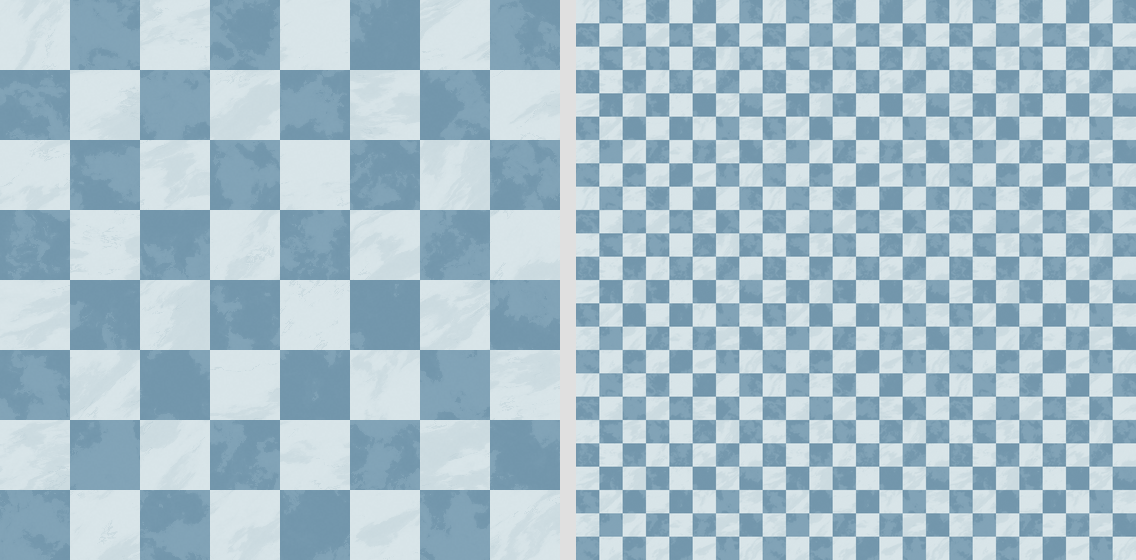
Left: one tile. Right: repeated 3 by 3.
Reproduce this pattern procedurally as a Shadertoy shader.

```glsl
// Checkerboard of pale and blue stone tiles, each with its own marbling.

const float TILES = 8.0;                          // tiles across and down
const vec3 PALE_BASE  = vec3(0.848, 0.896, 0.911);
const vec3 PALE_CLOUD = vec3(0.796, 0.856, 0.877);
const vec3 PALE_VEIN  = vec3(0.735, 0.810, 0.838);
const vec3 BLUE_BASE  = vec3(0.449, 0.589, 0.673);
const vec3 BLUE_CLOUD = vec3(0.508, 0.640, 0.717);
const vec3 BLUE_FLECK = vec3(0.550, 0.675, 0.745);
const float VEIN_STRENGTH  = 0.50;
const float FLECK_STRENGTH = 0.40;
const float GRAIN = 0.008;

float hash(vec2 p) {
    vec3 q = fract(vec3(p.xyx) * 0.1031);
    q += dot(q, q.yzx + 33.33);
    return fract((q.x + q.y) * q.z);
}

vec2 hash2(vec2 p) {
    return vec2(hash(p + 3.7), hash(p + 41.3));
}

mat2 rotation(float a) {
    float c = cos(a), s = sin(a);
    return mat2(c, -s, s, c);
}

float valueNoise(vec2 p) {
    vec2 i = floor(p), f = fract(p);
    f = f * f * (3.0 - 2.0 * f);
    return mix(mix(hash(i), hash(i + vec2(1, 0)), f.x),
               mix(hash(i + vec2(0, 1)), hash(i + vec2(1, 1)), f.x), f.y);
}

float fbm(vec2 p) {
    float sum = 0.0, amp = 0.5, total = 0.0;
    mat2 turn = rotation(0.6) * 2.03;
    for (int i = 0; i < 6; i++) {
        sum += amp * valueNoise(p);
        total += amp;
        amp *= 0.56;
        p = turn * p + 7.1;
    }
    return sum / total;
}

vec2 warp(vec2 p) {
    return vec2(fbm(p), fbm(p + 23.7)) - 0.5;
}

// Thin line where the noise crosses its middle value
float contour(float n, float width) {
    return 1.0 - smoothstep(0.0, width, abs(n - 0.5));
}

// Pale marble: soft streaks rising to the right, with broken veins
vec3 paleStone(vec2 p, vec2 seed, vec2 rnd) {
    vec2 q = rotation(mix(0.15, 0.85, rnd.x)) * p;
    q = q * vec2(1.1, 3.0) + seed;
    q += 1.8 * warp(q * 0.8);
    float n = fbm(q);
    float shift = 0.10 * (rnd.y - 0.5);
    float cloud = 0.55 * smoothstep(0.42, 0.72, n + shift)
                + 0.45 * smoothstep(0.54, 0.60, n + shift);
    float broken = smoothstep(0.46, 0.64, fbm(p * 2.3 + seed.yx));
    float vein = contour(fbm(q * 0.9 + 11.0), 0.022) * broken;
    vec3 col = mix(PALE_BASE, PALE_CLOUD, cloud);
    return mix(col, PALE_VEIN, vein * VEIN_STRENGTH);
}

// Blue stone: ragged mottling with fine pale flecks along its edges
vec3 blueStone(vec2 p, vec2 seed, vec2 rnd) {
    vec2 q = rotation(6.283 * rnd.x) * p * 2.4 + seed;
    q += 1.3 * warp(q * 0.9);
    float n = fbm(q) + 0.16 * (rnd.y - 0.55);
    float rough = n + 0.14 * (fbm(p * 14.0 + seed) - 0.5);
    float cloud = 0.45 * smoothstep(0.36, 0.66, n)
                + 0.55 * smoothstep(0.50, 0.55, rough);
    float broken = smoothstep(0.48, 0.62, fbm(p * 5.0 + seed.yx));
    float fleck = contour(rough - 0.02, 0.016) * broken;
    vec3 col = mix(BLUE_BASE, BLUE_CLOUD, cloud);
    return mix(col, BLUE_FLECK, fleck * FLECK_STRENGTH);
}

// 1 on blue tiles, 0 on pale ones, smoothed over one pixel
float checker(vec2 p, float pixel) {
    vec2 edge = abs(mod(p - 0.5, 2.0) - 1.0) - 0.5;
    vec2 side = clamp(2.0 * edge / pixel, -1.0, 1.0);
    return 0.5 + 0.5 * side.x * side.y;
}

void mainImage(out vec4 fragColor, in vec2 fragCoord) {
    vec2 p = fragCoord / iResolution.xy * TILES;
    float pixel = TILES / min(iResolution.x, iResolution.y);
    vec2 cell = mod(floor(p), TILES);
    vec2 local = fract(p);

    // Independent marbling for every tile
    vec2 rnd = hash2(cell * 7.0 + 1.0);
    vec2 seed = 90.0 * hash2(cell * 5.0 + 60.0);

    vec3 col = mix(paleStone(local, seed, rnd),
                   blueStone(local, seed, rnd), checker(p, pixel));
    col += GRAIN * (valueNoise(local * 48.0 + seed) - 0.5);
    fragColor = vec4(col, 1.0);
}
```
